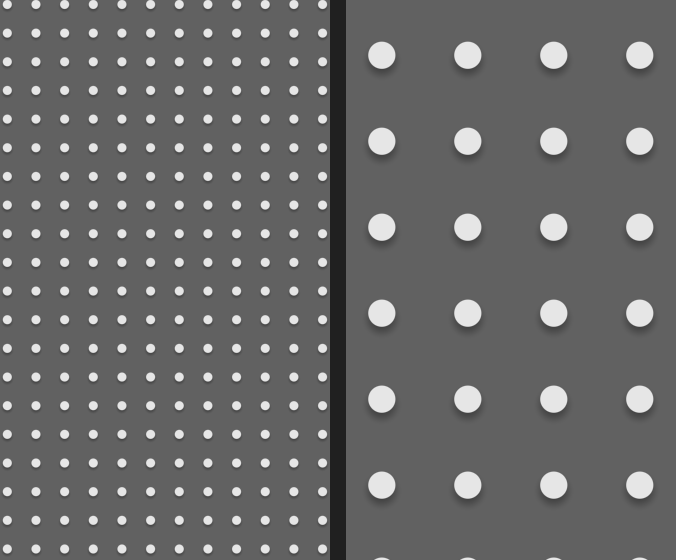
Left, the full canvas; right, a detail of the centre.
Write a Shadertoy shader that draws this pattern.

```glsl
// Square grid of pale round dots with soft drop shadows on flat grey.

const float ROWS_PER_HEIGHT = 19.54;            // grid cells per canvas height
const vec2  FIRST_DOT = vec2(0.255, 0.156);     // first centre from top left, in cells
const float DOT_RADIUS = 0.158;                 // in cells
const vec2  SHADOW_OFFSET = vec2(0.0, 0.065);   // downwards, in cells
const float SHADOW_BLUR = 0.085;                // half width of the soft rim, in cells
const float SHADOW_STRENGTH = 0.32;
const vec3  GROUND_COLOR = vec3(0.380);
const vec3  DOT_COLOR = vec3(0.902);

float circleDistance(vec2 p, float radius) {
    return length(p) - radius;
}

// Coverage of a shape whose edge fades over +-softness.
float coverage(float dist, float softness) {
    return 1.0 - smoothstep(-softness, softness, dist);
}

void mainImage(out vec4 fragColor, in vec2 fragCoord) {
    // Grid coordinates, measured from the top left with y pointing down
    vec2 fromTop = vec2(fragCoord.x, iResolution.y - fragCoord.y);
    vec2 grid = fromTop / iResolution.y * ROWS_PER_HEIGHT;
    float pixel = ROWS_PER_HEIGHT / iResolution.y;

    // Position relative to the nearest dot centre
    vec2 cell = fract(grid - FIRST_DOT + 0.5) - 0.5;

    // Shadow below, dot on top
    float shadow = coverage(circleDistance(cell - SHADOW_OFFSET, DOT_RADIUS),
                            max(SHADOW_BLUR, pixel));
    float dot_ = coverage(circleDistance(cell, DOT_RADIUS), 0.75 * pixel);

    vec3 color = GROUND_COLOR * (1.0 - SHADOW_STRENGTH * shadow);
    color = mix(color, DOT_COLOR, dot_);
    fragColor = vec4(color, 1.0);
}
```
